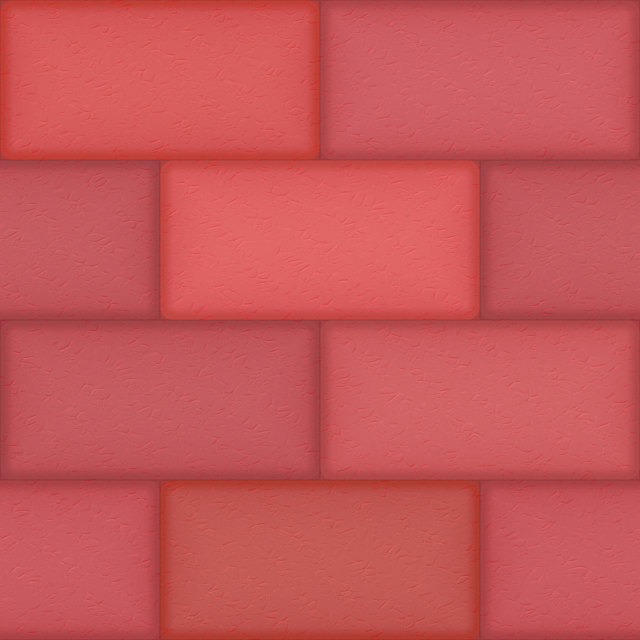
Write a Shadertoy shader that draws this pattern.

```glsl
const float TAU = 6.2831853;
const vec2 BRICK_COUNT = vec2(2.0, 4.0);
const vec3 CORNER_SHADE = vec3(0.62, 0.24, 0.25);

// Face colour of each brick, with rim warmth in the last channel
const vec4 BRICK_TONES[8] = vec4[8](
    vec4(0.79, 0.36, 0.38, 0.15), vec4(0.77, 0.36, 0.34, 1.0),
    vec4(0.77, 0.36, 0.38, 0.0),  vec4(0.82, 0.39, 0.40, 0.1),
    vec4(0.77, 0.36, 0.38, 0.0),  vec4(0.88, 0.40, 0.40, 0.5),
    vec4(0.85, 0.375, 0.37, 0.9), vec4(0.81, 0.38, 0.40, 0.15));

vec2 hash22(vec2 p) {
    vec3 q = fract(p.xyx * vec3(0.1031, 0.1030, 0.0973));
    q += dot(q, q.yzx + 33.33);
    return fract((q.xx + q.yz) * q.zy);
}

float roundedBox(vec2 p, vec2 halfSize, float radius) {
    vec2 q = abs(p) - halfSize + radius;
    return length(max(q, 0.0)) + min(max(q.x, q.y), 0.0) - radius;
}

// Tiling cellular noise: gap between the two nearest seeds
float cellGap(vec2 p, vec2 period) {
    vec2 cell = floor(p);
    vec2 local = p - cell;
    float nearest = 8.0;
    float second = 8.0;
    for (int y = -1; y <= 1; y++) {
        for (int x = -1; x <= 1; x++) {
            vec2 offset = vec2(x, y);
            float d = length(offset + hash22(mod(cell + offset, period)) - local);
            second = min(second, max(nearest, d));
            nearest = min(nearest, d);
        }
    }
    return second - nearest;
}

// Layered sines that tile over the canvas
vec2 wave(vec2 p) {
    vec2 a = sin(TAU * (p.yx * vec2(7.0, 5.0) + p * vec2(3.0, 4.0)));
    vec2 b = sin(TAU * (p.yx * vec2(17.0, 13.0) - p * vec2(11.0, 9.0)) + a);
    return a * 0.6 + b * 0.4;
}

float creaseHeight(vec2 p, vec2 period) {
    vec2 warped = p + wave(p) * 0.009;
    return smoothstep(0.0, 0.35, cellGap(warped * period, period));
}

// Short creases lit from the upper left, broken up by patches
float creaseRelief(vec2 p, vec2 period, float phase) {
    vec2 lightStep = vec2(-0.0008, 0.0015);
    float slope = creaseHeight(p, period) - creaseHeight(p + lightStep, period);
    vec2 patches = wave(p * 3.0 + phase);
    return slope * smoothstep(-0.2, 1.1, patches.x + 0.5 * patches.y);
}

vec3 brickColor(vec2 p, float relief, float grain) {
    // Running bond layout
    vec2 grid = p * BRICK_COUNT;
    float row = mod(floor(grid.y), BRICK_COUNT.y);
    grid.x += 0.5 * (1.0 - mod(row, 2.0));
    float column = mod(floor(grid.x), BRICK_COUNT.x);
    vec2 local = (fract(grid) - 0.5) / BRICK_COUNT;
    vec4 tone = BRICK_TONES[int(row * BRICK_COUNT.x + column)];

    // Crisp rim line, short bevel and long cushion
    vec2 halfSize = 0.5 / BRICK_COUNT - 0.008;
    float inside = -roundedBox(local, halfSize, 0.018);
    float rim = 0.25 * smoothstep(-0.001, 0.001, inside);
    rim += 0.75 * smoothstep(-0.002, 0.014, inside);
    float cushion = 1.0 - exp(-max(inside, 0.0) * 28.0);
    vec3 face = tone.rgb * mix(vec3(0.94, 0.82, 0.83), vec3(1.005, 1.01, 1.005), cushion);
    vec3 edge = tone.rgb * mix(vec3(0.84, 0.74, 0.75), vec3(0.90, 0.66, 0.57), tone.a);
    vec3 color = mix(edge, face, rim);

    // Dark corner wedge and hairline joint
    color = mix(color, CORNER_SHADE, 0.6 * smoothstep(0.0085, 0.0105, -inside));
    vec2 toSeam = 0.5 / BRICK_COUNT - abs(local);
    color *= 1.0 - 0.09 * (1.0 - smoothstep(0.0008, 0.0022, min(toSeam.x, toSeam.y)));

    // Creases, with redder flecks towards the rim
    float fleck = smoothstep(0.12, 0.5, abs(relief)) * (1.0 - 0.65 * cushion);
    color += fleck * vec3(0.035, -0.035, -0.025);
    color += relief * vec3(0.045, 0.06, 0.06) * mix(0.4, 1.0, rim);
    return color + grain * vec3(0.008, 0.012, 0.012);
}

void mainImage(out vec4 fragColor, in vec2 fragCoord) {
    // Coarse and fine surface wear
    vec2 uv = fragCoord / iResolution.xy;
    float relief = creaseRelief(uv, vec2(46.0, 76.0), 0.37);
    relief += 0.5 * creaseRelief(uv, vec2(85.0, 130.0), 0.71);
    vec2 grainPeriod = vec2(150.0, 190.0);
    float grain = cellGap(uv * grainPeriod, grainPeriod) - 0.3;

    // Four samples smooth the seams
    vec3 color = vec3(0.0);
    for (int i = 0; i < 4; i++) {
        vec2 jitter = (vec2(i % 2, i / 2) - 0.5) * 0.5;
        color += brickColor((fragCoord + jitter) / iResolution.xy, relief, grain);
    }
    fragColor = vec4(color * 0.25, 1.0);
}
```
